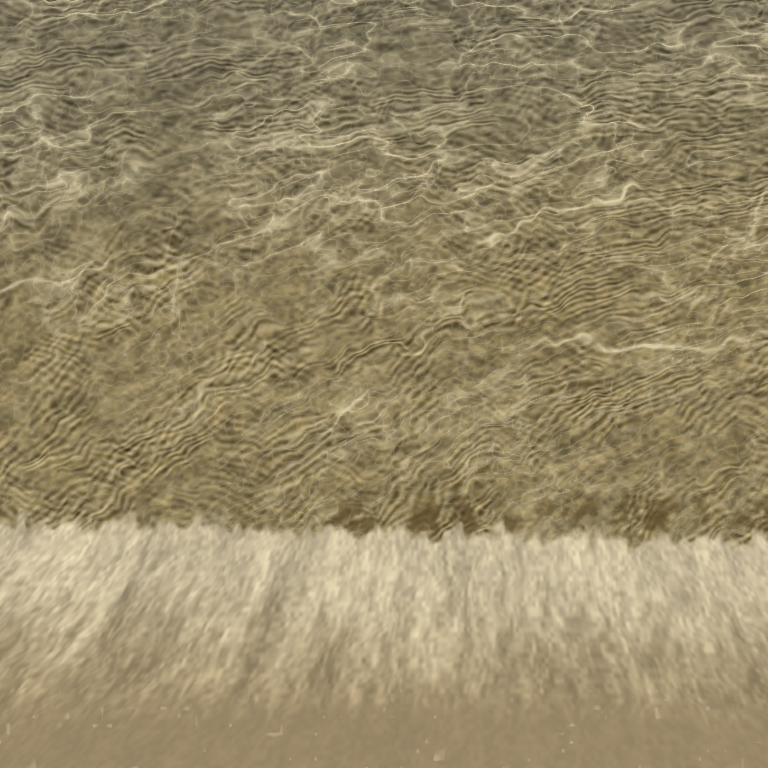
A Shadertoy shader for this texture:

```glsl
// Shallow rippled sea with sunlit caustics meeting a streaked sandy shore.

const vec3 DEEP_WATER = vec3(0.45, 0.42, 0.33);
const vec3 SHALLOW_WATER = vec3(0.53, 0.47, 0.325);
const vec3 SUNLIGHT = vec3(0.86, 0.81, 0.66);
const vec3 PALE_SAND = vec3(0.78, 0.725, 0.60);
const vec3 DAMP_SAND = vec3(0.63, 0.56, 0.43);
const vec3 WET_SAND = vec3(0.60, 0.53, 0.405);

float hash(vec2 p) {
    return fract(sin(dot(p, vec2(127.1, 311.7))) * 43758.5453);
}

float noise(vec2 p) {
    vec2 cell = floor(p), f = fract(p);
    f = f * f * (3.0 - 2.0 * f);
    float low = mix(hash(cell), hash(cell + vec2(1.0, 0.0)), f.x);
    float high = mix(hash(cell + vec2(0.0, 1.0)), hash(cell + 1.0), f.x);
    return mix(low, high, f.y);
}

float fbm(vec2 p) {
    float sum = 0.0, gain = 0.5;
    for (int i = 0; i < 4; i++) {
        sum += gain * noise(p);
        p = mat2(1.6, 1.2, -1.2, 1.6) * p + 7.3;
        gain *= 0.5;
    }
    return sum / 0.9375;
}

// Thin bright lines where smooth noise crosses its middle value.
float ridge(vec2 p, float sharpness) {
    float n = 0.7 * noise(p) + 0.3 * noise(p * 2.3 + 4.7);
    return pow(1.0 - min(abs(n - 0.5) * 2.0, 1.0), sharpness);
}

// Glowing broken crest along a segment, fading at both ends.
float crest(vec2 p, vec2 a, vec2 b, float width) {
    vec2 ab = b - a;
    float t = dot(p - a, ab) / dot(ab, ab);
    float d = length(p - a - ab * clamp(t, 0.0, 1.0));
    float ends = smoothstep(-0.05, 0.2, t) * smoothstep(1.05, 0.8, t);
    float broken = 0.5 + 0.7 * noise(p * 45.0);
    return ends * broken * exp(-d * d / (width * width));
}

// Small packets of parallel wavelets across a given direction.
float wavelets(vec2 p, vec2 normal, float frequency, float seed) {
    float packet = smoothstep(0.45, 0.75, noise(p * vec2(13.0, 15.0) + seed));
    float bend = 1.7 * noise(p * 21.0 + seed) + 0.7 * noise(p * 55.0);
    return packet * sin(6.2832 * (dot(p, normal) * frequency + bend));
}

vec3 water(vec2 uv) {
    float far = smoothstep(0.4, 0.9, uv.y);
    float slope = mix(0.7, 0.22, far);
    vec2 p = vec2(uv.x, uv.y + 0.45 * uv.y * uv.y - slope * (uv.x - 0.5));
    vec2 warp = vec2(noise(uv * 24.0), noise(uv * 24.0 + 31.0)) - 0.5;
    vec2 jitter = vec2(noise(uv * 62.0 + 5.0), noise(uv * 62.0 + 53.0)) - 0.5;
    vec2 q = p + warp * vec2(0.03, 0.024) + jitter * 0.012;

    // Bed colour, soft swell and choppy grain
    vec3 col = mix(SHALLOW_WATER, DEEP_WATER, smoothstep(0.55, 1.0, uv.y - 0.1 * uv.x + 0.05));
    float chop = 0.16 * (fbm(q * vec2(17.0, 32.0)) - 0.5);
    chop += 0.24 * (noise(q * vec2(60.0, 95.0)) - 0.5);
    chop += 0.26 * (noise(uv * vec2(125.0, 165.0) + q * 20.0) - 0.5);
    col *= 0.97 + chop * 1.25;

    // Short ripples in two directions
    float ripple = wavelets(q, vec2(0.0, 1.0), 66.0, 5.0);
    ripple += wavelets(uv + jitter * 0.006, vec2(-0.74, 0.67), 92.0, 19.0) * (1.0 - 0.6 * far);
    ripple += 0.6 * wavelets(uv, vec2(0.35, 0.94), 90.0, 43.0);
    col += 0.085 * ripple;

    // Caustic nets, coarse to fine
    float patches = 0.35 + 0.9 * noise(uv * vec2(9.0, 13.0) + 12.0);
    float broad = ridge(q * vec2(11.0, 21.0), 14.0);
    float fine = ridge(q * vec2(27.0, 46.0) + 9.0, 9.0);
    float mesh = ridge(uv * vec2(58.0, 72.0) + q * 25.0 + 3.0, 6.0);
    float light = patches * (mix(0.22, 0.62, far) * broad + mix(0.28, 0.36, far) * fine + 0.24 * mesh);

    // Prominent crests
    vec2 c = uv + warp * 0.034 + jitter * 0.015;
    light += 0.75 * crest(c, vec2(0.60, 0.685), vec2(0.85, 0.755), 0.0035);
    light += 0.70 * crest(c, vec2(0.68, 0.555), vec2(1.0, 0.552), 0.0035);
    light += 0.60 * crest(c, vec2(-0.04, 0.595), vec2(0.16, 0.665), 0.0035);
    light += 0.50 * crest(c, vec2(0.52, 0.54), vec2(0.63, 0.62), 0.003);
    light += 0.50 * crest(c, vec2(0.39, 0.41), vec2(0.53, 0.52), 0.003);
    light += 0.40 * crest(c, vec2(0.23, 0.44), vec2(0.34, 0.57), 0.003);
    light += 0.45 * crest(c, vec2(0.90, 0.62), vec2(1.02, 0.76), 0.003);
    col = mix(col, SUNLIGHT, clamp(light, 0.0, 0.95));

    // Stirred sand in front of the shore
    float band = smoothstep(0.285, 0.315, uv.y) * smoothstep(0.38, 0.325, uv.y);
    float clumps = smoothstep(0.45, 0.72, fbm(uv * vec2(48.0, 44.0)));
    float amount = band * clumps * smoothstep(0.1, 0.5, uv.x);
    return mix(col, vec3(0.34, 0.27, 0.15), 0.7 * amount);
}

vec3 shore(vec2 uv) {
    // Backwash streaks fan out from left to right
    float lean = mix(0.68, -0.38, uv.x);
    float x = uv.x - lean * (uv.y - 0.3) + 0.008 * (noise(uv * 32.0) - 0.5);
    float wide = noise(vec2(x * 34.0, uv.y * 7.0));
    float thin = noise(vec2(x * 95.0, uv.y * 22.0));
    float hair = noise(vec2(x * 210.0, uv.y * 58.0));
    float streak = 0.3 * wide + 0.35 * thin + 0.35 * hair - 0.5;

    float pale = smoothstep(0.08, 0.27, uv.y + 0.14 * streak + 0.025 * (uv.x - 0.5));
    vec3 col = mix(DAMP_SAND, PALE_SAND, pale);
    float wetEdge = 0.08 + 0.04 * (fbm(vec2(uv.x * 7.0, 2.0)) - 0.5);
    float dry = smoothstep(wetEdge - 0.03, wetEdge + 0.03, uv.y + 0.04 * streak);
    col = mix(WET_SAND, col, dry);
    col *= 1.0 + streak * mix(0.10, 0.36, dry);

    // Grain and scattered pale flecks
    float grain = noise(vec2(x, uv.y) * vec2(230.0, 150.0)) - 0.5;
    col *= 1.0 + mix(0.06, 0.17, dry) * grain;
    float fleck = smoothstep(0.86, 0.98, noise(uv * 90.0 + 40.0));
    return col + 0.1 * fleck * smoothstep(0.13, 0.06, uv.y);
}

void mainImage(out vec4 fragColor, in vec2 fragCoord) {
    vec2 uv = fragCoord / iResolution.xy;
    float edge = 0.318 - 0.02 * uv.x + 0.04 * (fbm(uv * vec2(34.0, 18.0)) - 0.5);
    float frayed = uv.y + 0.02 * (noise(uv * vec2(110.0, 60.0)) - 0.5);
    float inWater = smoothstep(edge - 0.01, edge + 0.01, frayed);
    fragColor = vec4(clamp(mix(shore(uv), water(uv), inWater), 0.0, 1.0), 1.0);
}
```
